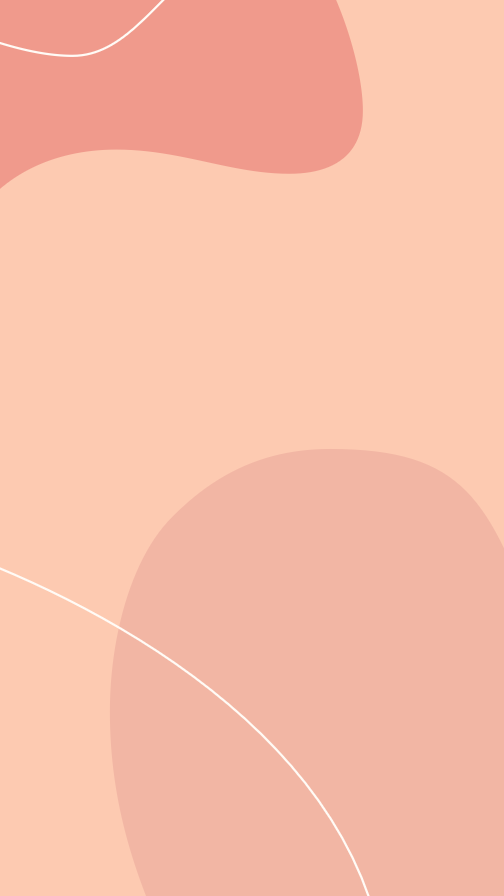
This background is drawn by a WebGL 2 fragment shader. Its source:

```glsl
#version 300 es
precision highp float;
// Soft peach backdrop with two organic blobs and two thin white curves.

#define PEACH vec3(0.992, 0.792, 0.694)
#define BLUSH vec3(0.949, 0.714, 0.643)
#define CORAL vec3(0.941, 0.604, 0.549)
#define LINE_COLOR vec3(1.0, 0.985, 0.965)
#define LINE_HALF_WIDTH 0.22
#define CURVE_STEPS 24
#define CANVAS vec2(100.0, 177.78)

uniform vec2 u_resolution;
out vec4 fragColor;

vec2 bezier(vec2 a, vec2 b, vec2 c, vec2 d, float t) {
    float s = 1.0 - t;
    return s * s * s * a + 3.0 * s * t * (s * b + t * c) + t * t * t * d;
}

float segmentDistance(vec2 p, vec2 a, vec2 b) {
    vec2 pa = p - a, ba = b - a;
    return length(pa - ba * clamp(dot(pa, ba) / dot(ba, ba), 0.0, 1.0));
}

// Extends an outline by one cubic: edge.x is the nearest distance,
// edge.y flips sign whenever a ray towards +x crosses the curve.
void addCurve(inout vec2 edge, vec2 p, vec2 a, vec2 b, vec2 c, vec2 d) {
    vec2 start = a;
    for (int i = 1; i <= CURVE_STEPS; i++) {
        vec2 end = bezier(a, b, c, d, float(i) / float(CURVE_STEPS));
        edge.x = min(edge.x, segmentDistance(p, start, end));
        if ((start.y > p.y) != (end.y > p.y)) {
            float crossing = mix(start.x, end.x, (p.y - start.y) / (end.y - start.y));
            if (crossing > p.x) edge.y = -edge.y;
        }
        start = end;
    }
}

// Coral blob in the upper left, open beyond the canvas border.
float coralBlob(vec2 p) {
    vec2 edge = vec2(1e3, 1.0);
    addCurve(edge, p, vec2(66.6, 178.0), vec2(69.7, 170.8), vec2(72.0, 162.0), vec2(72.0, 155.8));
    addCurve(edge, p, vec2(72.0, 155.8), vec2(72.0, 147.2), vec2(66.4, 143.3), vec2(57.4, 143.3));
    addCurve(edge, p, vec2(57.4, 143.3), vec2(45.8, 143.3), vec2(35.9, 148.1), vec2(23.1, 148.1));
    addCurve(edge, p, vec2(23.1, 148.1), vec2(13.4, 148.1), vec2(5.6, 145.1), vec2(0.0, 140.3));
    return edge.x * edge.y;
}

// Large blush blob in the lower right, its right side off the canvas.
float blushBlob(vec2 p) {
    vec2 edge = vec2(1e3, 1.0);
    addCurve(edge, p, vec2(108.8, -5.1), vec2(108.8, 29.6), vec2(104.6, 59.7), vec2(100.0, 69.0));
    addCurve(edge, p, vec2(100.0, 69.0), vec2(93.3, 82.9), vec2(85.6, 88.7), vec2(65.5, 88.7));
    addCurve(edge, p, vec2(65.5, 88.7), vec2(53.7, 88.7), vec2(43.1, 84.7), vec2(33.3, 74.3));
    addCurve(edge, p, vec2(33.3, 74.3), vec2(25.9, 66.2), vec2(21.8, 51.2), vec2(21.8, 36.6));
    addCurve(edge, p, vec2(21.8, 36.6), vec2(21.8, 23.1), vec2(24.5, 11.1), vec2(29.6, -1.6));
    return edge.x * edge.y;
}

// Distance to the two white strokes.
float strokes(vec2 p) {
    vec2 edge = vec2(1e3, 1.0);
    addCurve(edge, p, vec2(-0.5, 169.4), vec2(4.6, 167.8), vec2(9.7, 166.7), vec2(14.4, 166.7));
    addCurve(edge, p, vec2(14.4, 166.7), vec2(22.0, 166.7), vec2(27.3, 172.7), vec2(32.8, 178.2));
    addCurve(edge, p, vec2(-0.5, 65.2), vec2(25.5, 54.4), vec2(61.8, 33.1), vec2(73.3, -0.5));
    return edge.x - LINE_HALF_WIDTH;
}

// Antialiased coverage of a signed distance.
float coverage(float dist, float pixel) {
    return clamp(0.5 - dist / pixel, 0.0, 1.0);
}

void main() {
    vec2 p = gl_FragCoord.xy / u_resolution * CANVAS;
    float pixel = CANVAS.x / u_resolution.x;

    vec3 color = PEACH;
    color = mix(color, BLUSH, coverage(blushBlob(p), pixel));
    color = mix(color, CORAL, coverage(coralBlob(p), pixel));
    color = mix(color, LINE_COLOR, coverage(strokes(p), pixel));
    fragColor = vec4(color, 1.0);
}
```
